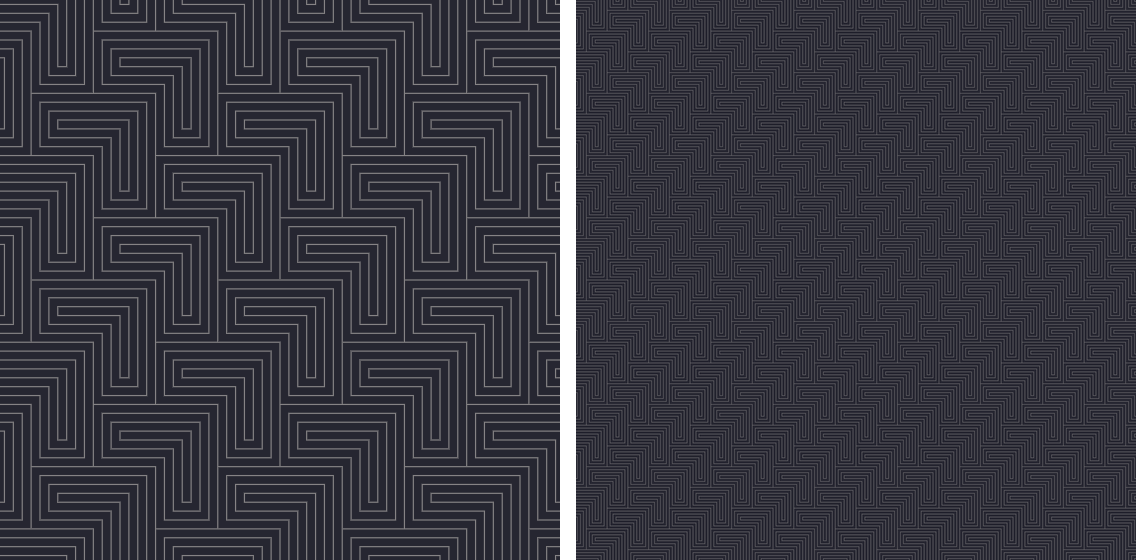
Left, the tile; right, the same tile 3 across and 3 down.
Give the GLSL for this pattern, as a three.js fragment shader.

```glsl
// Interlocking L-shaped tiles, each filled with nested thin outlines on dark navy.
varying vec2 vUv;

const float CELLS = 9.0;          // square cells across the canvas, three per tile
const float RINGS = 7.0;          // line spacings across one arm of an L
const float LINE_WIDTH = 0.0021;  // in canvas widths
const vec2 ORIGIN = vec2(1.5, 0.5);
const vec3 NAVY = vec3(0.148, 0.150, 0.193);
const vec3 STONE = vec3(0.525, 0.515, 0.520);

// Position inside the L that owns this point: x right, y down, both 0 to 2.
vec2 tileCoord(vec2 p) {
  vec2 cell = floor(p);
  float part = mod(cell.x + cell.y, 3.0);  // 0 left end, 1 corner, 2 lower end
  return p - cell + step(vec2(0.5, 1.5), vec2(part));
}

// Mitred depth below the outline of an L: a 2 by 2 square without its lower left cell.
float depthInL(vec2 q) {
  vec2 edge = min(q, 2.0 - q);
  float notch = max(q.x - 1.0, 1.0 - q.y);
  return min(min(edge.x, edge.y), notch);
}

// Distance to the closest of the evenly spaced rings, in cells.
float ringDistance(float depth) {
  return abs(fract(depth * RINGS + 0.5) - 0.5) / RINGS;
}

// Share of a pixel covered by a line of the given width.
float lineCoverage(float dist, float width, float pixel) {
  float near = max(dist - 0.5 * pixel, -0.5 * width);
  float far = min(dist + 0.5 * pixel, 0.5 * width);
  return clamp((far - near) / pixel, 0.0, 1.0);
}

void main() {
  vec2 p = vec2(vUv.x, 1.0 - vUv.y) * CELLS - ORIGIN;
  float dist = ringDistance(depthInL(tileCoord(p))) / CELLS;
  float pixel = max(fwidth(vUv.x), 0.00001);
  float ink = lineCoverage(dist, LINE_WIDTH, pixel);
  gl_FragColor = vec4(mix(NAVY, STONE, ink), 1.0);
}
```
